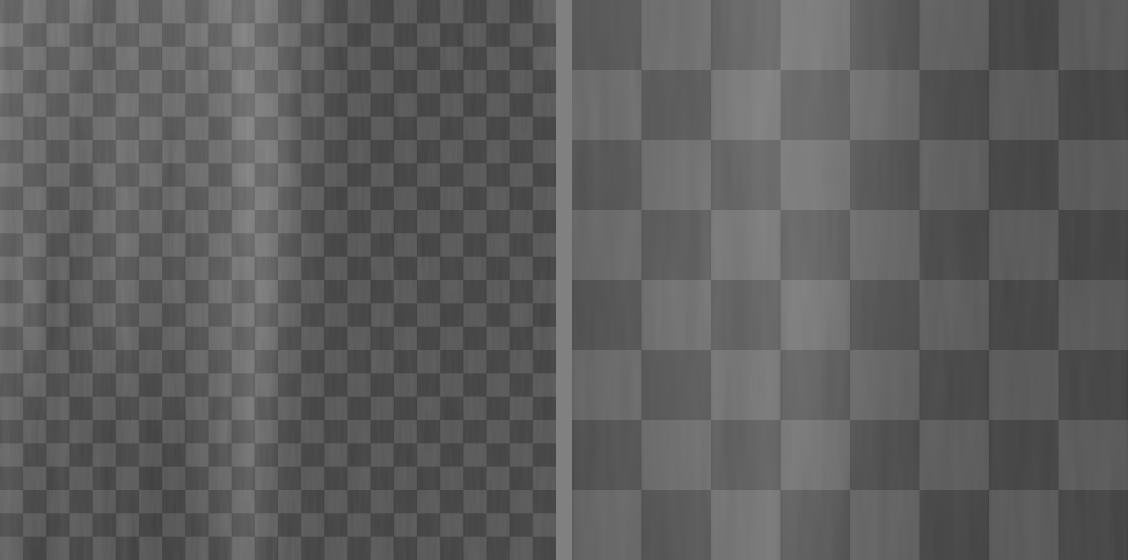
Left, the full canvas; right, a detail of the centre.
This pattern is drawn by a Shadertoy shader. Its source:

```glsl
// Dark grey checkerboard of brushed metal, 24 by 24 squares.
// Two flat greys alternate; stretched value noise adds the vertical grain,
// and a streaked sheen lights the left half, fading towards the bottom.

const vec2  CELLS       = vec2(24.0);
const float DARK_GREY   = 0.283;
const float LIGHT_GREY  = 0.362;
const float SHEEN_GAIN  = 0.12;
const float STREAK_GAIN = 0.75;
const float GRAIN_GAIN  = 0.036;
const float SEAM_WIDTH  = 0.035;  // in cells
const float SEAM_GAIN   = 0.022;
const vec2  WIDE_STREAK = vec2(23.0, 2.2);
const vec2  THIN_STREAK = vec2(62.0, 4.0);
const vec2  COARSE_GRAIN = vec2(150.0, 14.0);
const vec2  FINE_GRAIN  = vec2(330.0, 32.0);

float hash(vec2 p) {
    return fract(sin(dot(p, vec2(127.1, 311.7))) * 43758.5453);
}

float valueNoise(vec2 p) {
    vec2 i = floor(p);
    vec2 f = fract(p);
    f = f * f * (3.0 - 2.0 * f);
    float low  = mix(hash(i), hash(i + vec2(1.0, 0.0)), f.x);
    float high = mix(hash(i + vec2(0.0, 1.0)), hash(i + vec2(1.0, 1.0)), f.x);
    return mix(low, high, f.y);
}

// 1 on light squares, 0 on dark ones, with edges one pixel soft
float checker(vec2 cell, vec2 pixel) {
    vec2 wave = abs(mod(cell - 0.5, 2.0) - 1.0) - 0.5;
    vec2 side = clamp(wave / pixel, -0.5, 0.5) * 2.0;
    return 0.5 + 0.5 * side.x * side.y;
}

// Hairline along the vertical joints, faded in and out by noise
float seam(vec2 cell, vec2 pixel) {
    float dist = 0.5 - abs(fract(cell.x) - 0.5);
    float line = 1.0 - smoothstep(0.0, SEAM_WIDTH + pixel.x, dist);
    float joint = floor(cell.x + 0.5);
    return line * valueNoise(vec2(joint * 7.3, cell.y * 0.2));
}

// Reflected light: a broad glow, a bright ridge and two lit borders
float sheen(vec2 uv) {
    float edge  = mix(0.50, 0.58, uv.y);
    float lit   = 1.0 - smoothstep(edge - 0.07, edge + 0.07, uv.x);
    float ridge = exp(-pow((uv.x - 0.44) / 0.075, 2.0)) * mix(0.4, 0.75, uv.y);
    float left  = exp(-uv.x / 0.05) * mix(0.6, 0.75, uv.y);
    float right = exp((uv.x - 1.0) / 0.03) * smoothstep(0.75, 1.0, uv.y) * 0.4;

    float streak = 0.6 * valueNoise(uv * WIDE_STREAK + 3.7)
                 + 0.4 * valueNoise(uv * THIN_STREAK + 19.1) - 0.5;
    float glow = lit * (0.62 * uv.y + 0.04 + streak * STREAK_GAIN);
    return max(glow + ridge * lit + left + right, -0.1);
}

float grain(vec2 uv) {
    return 0.55 * valueNoise(uv * COARSE_GRAIN)
         + 0.45 * valueNoise(uv * FINE_GRAIN + 41.0) - 0.5;
}

void mainImage(out vec4 fragColor, in vec2 fragCoord) {
    vec2 uv    = fragCoord / iResolution.xy;
    vec2 cell  = uv * CELLS;
    vec2 pixel = CELLS / iResolution.xy;

    float grey = mix(DARK_GREY, LIGHT_GREY, checker(cell, pixel));
    grey += SHEEN_GAIN * sheen(uv);
    grey += GRAIN_GAIN * grain(uv);
    grey -= SEAM_GAIN * seam(cell, pixel);

    fragColor = vec4(vec3(grey), 1.0);
}
```
